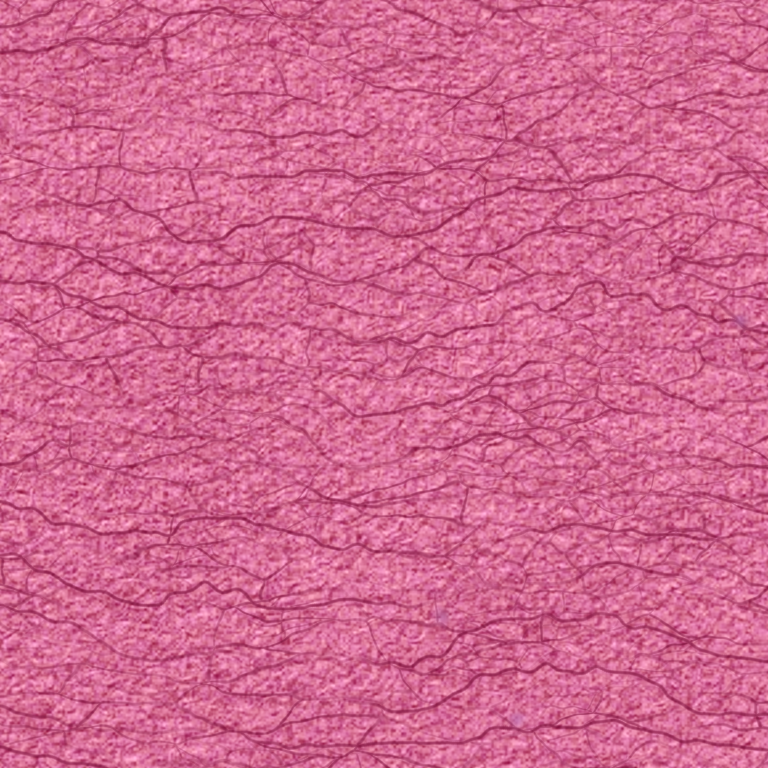
Reproduce this texture procedurally as a Shadertoy shader.

```glsl
// Pink grained leather with wavy, mostly horizontal cracks.

float hash(vec2 p) {
    return fract(sin(dot(p, vec2(127.1, 311.7))) * 43758.5453);
}

vec2 hash2(vec2 p) {
    return vec2(hash(p), hash(p + 57.3));
}

float noise(vec2 p) {
    vec2 i = floor(p), f = fract(p);
    f = f * f * (3.0 - 2.0 * f);
    return mix(mix(hash(i), hash(i + vec2(1, 0)), f.x),
               mix(hash(i + vec2(0, 1)), hash(i + vec2(1, 1)), f.x), f.y);
}

// Signed noise pair used to bend the cracks
vec2 wobble(vec2 p) {
    return vec2(noise(p), noise(p + 31.7)) - 0.5;
}

// Canvas distance to the nearest border of stretched Voronoi cells
float cellBorder(vec2 uv, vec2 scale) {
    vec2 p = uv * scale, base = floor(p), nearest = vec2(0);
    float best = 9.0;
    for (int y = -1; y <= 1; y++)
    for (int x = -1; x <= 1; x++) {
        vec2 cell = base + vec2(x, y);
        vec2 r = cell + hash2(cell) - p;
        if (dot(r, r) < best) { best = dot(r, r); nearest = r; }
    }
    float border = 9.0;
    for (int y = -2; y <= 2; y++)
    for (int x = -2; x <= 2; x++) {
        vec2 cell = base + vec2(x, y);
        vec2 r = cell + hash2(cell) - p, across = r - nearest;
        if (dot(across, across) > 1e-5) {
            float d = dot(0.5 * (r + nearest), across) / length(across * scale);
            border = min(border, d);
        }
    }
    return border;
}

// Canvas distance to long lines that wander across the sheet
float longCrack(vec2 uv) {
    float h = uv.y * 14.0 + 1.6 * noise(uv * vec2(4, 5))
            + 0.7 * noise(uv * vec2(11, 12)) + 0.22 * noise(uv * 45.0);
    float slope = length(vec2(dFdx(h), dFdy(h))) * iResolution.y;
    return abs(fract(h) - 0.5) / max(slope, 6.0);
}

// Dark core with a soft shaded rim
float crackShade(float d, float width) {
    float pixel = 0.6 / iResolution.y;
    float core = 1.0 - smoothstep(0.2 * width, width + pixel, d);
    return 0.75 * core + 0.25 * exp(-d / (1.6 * width));
}

// Embossed fine grain, roughly zero mean and unit spread
float leatherGrain(vec2 uv) {
    vec2 q = uv * vec2(150, 185) + 2.0 * wobble(uv * 60.0);
    float emboss = noise(q) - noise(q + vec2(-0.45, 0.75));
    float fine = noise(uv * 290.0 + 11.0) - 0.5;
    float pebbles = noise(uv * vec2(65, 90)) - 0.5;
    return 2.7 * emboss + 2.8 * fine + 1.3 * pebbles;
}

void mainImage(out vec4 fragColor, in vec2 fragCoord) {
    vec2 uv = fragCoord / iResolution.y;

    // Crack network: long lines, branching cells and hairlines
    vec2 bent = uv + 0.035 * wobble(uv * 7.0) + 0.016 * wobble(uv * 24.0)
              + 0.005 * wobble(uv * 70.0);
    float longFade = smoothstep(0.2, 0.6, noise(uv * vec2(5, 13) + 7.0));
    float cellFade = smoothstep(0.15, 0.75, noise(uv * vec2(9, 17) + 23.0));
    float hairFade = smoothstep(0.4, 0.8, noise(uv * vec2(8, 15) + 41.0));
    float crack = crackShade(longCrack(uv), 0.0027) * mix(0.3, 1.0, longFade);
    crack = max(crack, crackShade(cellBorder(bent, vec2(8, 23)), 0.0024)
                       * mix(0.2, 0.85, cellFade));
    crack = max(crack, crackShade(cellBorder(bent + 3.7, vec2(18, 40)), 0.002)
                       * 0.55 * hairFade);

    // Pink surface shaded by grain and broad tone changes
    float tone = leatherGrain(uv) + 0.5 * (noise(uv * vec2(5, 9) + 3.0) - 0.5);
    tone = tone > 0.0 ? 0.85 * tone : 1.1 * tone;
    vec3 color = vec3(0.865, 0.455, 0.615) + tone * vec3(0.064, 0.09, 0.082);
    color += (noise(uv * 135.0 + 19.0) - 0.5) * vec3(0.0, -0.02, 0.07);

    // Cracks keep some of the grain
    vec3 crackColor = vec3(0.6, 0.17, 0.34) + 0.03 * tone;
    color = mix(color, crackColor, 0.9 * crack);

    // Rare faint violet stains
    vec2 cell = floor(uv * 8.0);
    vec2 offset = fract(uv * 8.0) - 0.25 - 0.5 * hash2(cell + 9.0);
    float stain = step(0.95, hash(cell + 71.0)) * exp(-dot(offset, offset) * 160.0);
    color = mix(color, vec3(0.7, 0.42, 0.68), 0.5 * stain);

    fragColor = vec4(clamp(color, 0.0, 1.0), 1.0);
}
```
